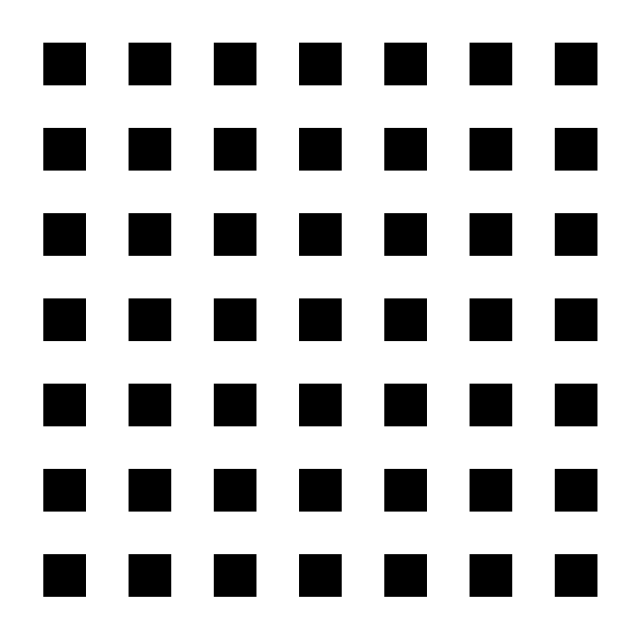
This pattern is drawn by a Shadertoy shader. Its source:

```glsl
// Draws a seven by seven grid of solid black squares on a white ground.

#define REPEATS 7.0
#define PITCH 0.1332
#define SIDE 0.0667
#define GRID_CENTER vec2(0.5006, 0.5004)
#define INK vec3(0.0)
#define PAPER vec3(1.0)

// Offset from the centre of the nearest square in the finite grid
vec2 nearestCell(vec2 p) {
    float reach = 0.5 * (REPEATS - 1.0);
    vec2 cell = clamp(floor(p / PITCH + 0.5), -reach, reach);
    return p - cell * PITCH;
}

// Share of a pixel covered by a centred square
float squareCoverage(vec2 p, float side, float pixel) {
    vec2 inside = clamp((0.5 * side - abs(p)) / pixel + 0.5, 0.0, 1.0);
    return inside.x * inside.y;
}

void mainImage(out vec4 fragColor, in vec2 fragCoord) {
    float scale = min(iResolution.x, iResolution.y);
    vec2 p = (fragCoord - 0.5 * iResolution.xy) / scale + 0.5 - GRID_CENTER;

    float ink = squareCoverage(nearestCell(p), SIDE, 1.0 / scale);
    fragColor = vec4(mix(PAPER, INK, ink), 1.0);
}
```
